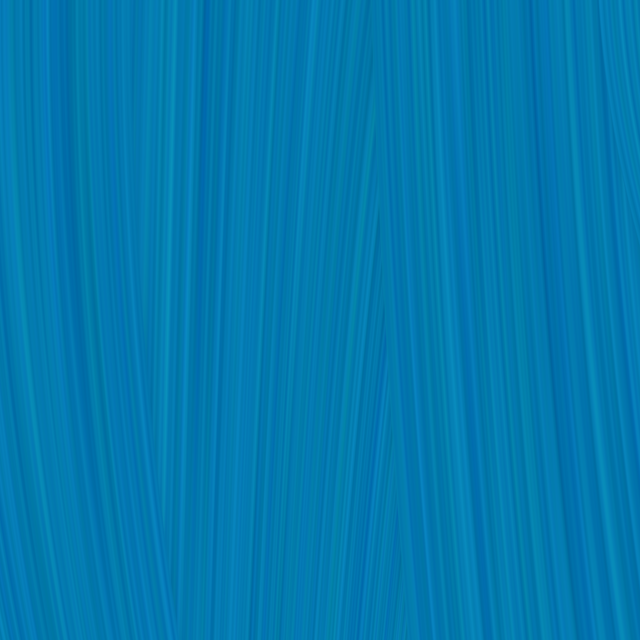
Give the GLSL for this texture, as a WebGL 2 fragment shader.

```glsl
#version 300 es
precision highp float;
// Broad overlapping brush strokes of blue paint, combed by fine bristle lines.
// Each stroke bends the plane into an "across" coordinate; stretched gradient
// noise over it gives bristle tone and hue, and strokes are layered at seams.

uniform vec2 u_resolution;
out vec4 fragColor;

// Paint colour and how far bristle tone and hue push it
const vec3 PAINT = vec3(0.011, 0.479, 0.686);
const vec3 TONE_SHIFT = vec3(0.030, 0.090, 0.075);
const vec3 HUE_SHIFT = vec3(-0.010, 0.034, -0.075);

// Bristle lines per canvas width, from broad bands to single hairs
const vec4 TONE_FREQ = vec4(23.0, 58.0, 112.0, 195.0);
const vec4 TONE_WEIGHT = vec4(0.30, 0.38, 0.58, 0.82);
const vec3 HUE_FREQ = vec3(29.0, 72.0, 135.0);
const vec3 HUE_WEIGHT = vec3(0.36, 0.48, 0.55);
const float ALONG_FREQ = 0.6;

// Seam shading under the edge of an overlapping stroke
const float SEAM_DEPTH = 0.045;
const float SEAM_FALLOFF = 130.0;

// Strokes from bottom to top: edge x at the top, slant, bend, fan
const int STROKES = 4;
const vec4 STROKE[STROKES] = vec4[STROKES](
    vec4(0.210, -0.020, 0.000, 35.0),
    vec4(0.205, 0.000, 0.075, 5.0),
    vec4(0.580, 0.030, 0.028, 4.0),
    vec4(0.935, 0.060, 0.280, 0.5));
// Side of the edge that each stroke covers
const float SIDE[STROKES] = float[STROKES](1.0, -1.0, 1.0, 1.0);

// Integer hash to a unit gradient
vec2 gradient(ivec2 cell) {
    uint h = uint(cell.x) * 1597334677u ^ uint(cell.y) * 3812015801u;
    h = (h ^ (h >> 15)) * 2246822519u;
    h = (h ^ (h >> 13)) * 3266489917u;
    h ^= h >> 16;
    float angle = float(h & 65535u) * 6.28319 / 65536.0;
    return vec2(cos(angle), sin(angle));
}

float gradientNoise(vec2 p) {
    vec2 base = floor(p);
    vec2 f = p - base;
    ivec2 c = ivec2(base);
    vec2 s = f * f * f * (f * (f * 6.0 - 15.0) + 10.0);
    float a = dot(gradient(c), f);
    float b = dot(gradient(c + ivec2(1, 0)), f - vec2(1.0, 0.0));
    float d = dot(gradient(c + ivec2(0, 1)), f - vec2(0.0, 1.0));
    float e = dot(gradient(c + ivec2(1, 1)), f - vec2(1.0, 1.0));
    return mix(mix(a, b, s.x), mix(d, e, s.x), s.y);
}

// Noise drawn out along the stroke; the seed selects an unrelated row
float streak(float across, float along, float freq, float seed) {
    return gradientNoise(vec2(across * freq, along * ALONG_FREQ + seed * 17.37));
}

// Signed distance across a stroke from its edge; the lean grows away from it
float strokeAcross(vec4 stroke, vec2 p) {
    float down = 1.0 - p.y;
    float drift = stroke.y * down + stroke.z * down * down;
    float u = p.x - stroke.x - drift;
    return u - drift * stroke.w * u * u;
}

vec3 bristleColor(float across, float along, float seed) {
    float tone = 0.0;
    float hue = 0.0;
    for (int i = 0; i < 4; i++) {
        tone += TONE_WEIGHT[i] * streak(across, along, TONE_FREQ[i], seed + float(i));
    }
    for (int i = 0; i < 3; i++) {
        hue += HUE_WEIGHT[i] * streak(across, along, HUE_FREQ[i], seed + float(i) + 5.0);
    }
    return PAINT + TONE_SHIFT * tone + HUE_SHIFT * hue;
}

void main() {
    vec2 p = gl_FragCoord.xy / u_resolution;
    float pixel = 1.0 / u_resolution.x;

    // Bottom stroke fills the canvas
    vec3 color = bristleColor(strokeAcross(STROKE[0], p), p.y, 3.0);

    // Later strokes cover one side of their edge and shade the other
    for (int i = 1; i < STROKES; i++) {
        float across = strokeAcross(STROKE[i], p);
        float inside = across * SIDE[i];
        float cover = smoothstep(-pixel, pixel, inside);
        color *= 1.0 - SEAM_DEPTH * exp(-SEAM_FALLOFF * abs(inside));
        color = mix(color, bristleColor(across, p.y, 3.0 + 11.0 * float(i)), cover);
    }
    fragColor = vec4(clamp(color, 0.0, 1.0), 1.0);
}
```
